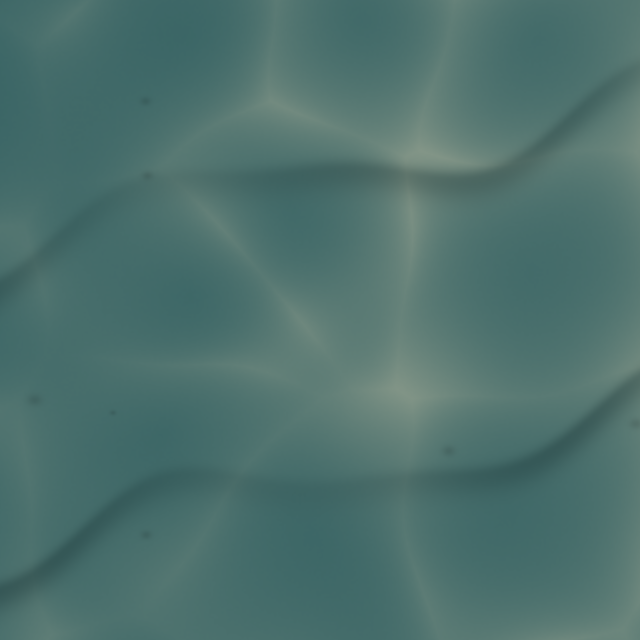
Reproduce this texture procedurally as a Shadertoy shader.

```glsl
// Shallow teal water with faint, patchy caustic cells and slanting ripple shadows.

const vec3 DEEP_TEAL = vec3(0.180, 0.365, 0.375);
const vec3 PALE_SAND = vec3(0.610, 0.650, 0.575);
const vec3 SHADOW_TINT = vec3(0.74, 0.79, 0.80);

const float CELLS = 2.8;          // caustic cells across the canvas
const float JITTER = 0.80;        // irregularity of the cells
const float GLOW_WIDTH = 0.27;    // soft halo of a ridge, in cells
const float LINE_WIDTH = 0.085;   // bright core of a ridge, in cells
const float GLOW_GAIN = 0.30;
const float LINE_GAIN = 0.12;
const float BASE_TONE = 0.07;
const float GLOW_LIMIT = 1.4;     // keeps the junctions from burning out

const float RIPPLE_GAP = 0.48;    // vertical spacing of the shadows
const float RIPPLE_SLOPE = 0.23;
const float RIPPLE_START = 0.13;
const float CREST_WIDTH = 0.016;  // crisp upper side of a shadow
const float TAIL_WIDTH = 0.034;   // soft lower side of a shadow

const int SPECKS = 7;
const float SPECK_SIZE = 0.010;
const float GRAIN_CELLS = 256.0;
const float GRAIN_GAIN = 0.010;

vec2 hash2(vec2 p) {
    vec3 q = fract(p.xyx * vec3(0.1031, 0.1030, 0.0973));
    q += dot(q, q.yzx + 33.33);
    return fract((q.xx + q.yz) * q.zy);
}

// Slow layered sines, roughly -1 to 1.
float drift(vec2 p) {
    return 0.5 * sin(3.1 * p.x + 1.7 * p.y + 4.2)
         + 0.3 * sin(4.3 * p.y - 2.6 * p.x + 1.1)
         + 0.2 * sin(7.0 * p.x + 5.2 * p.y);
}

// Brightness of the ridges along their length, 0 to 1.
float patches(vec2 p) {
    float s = sin(11.0 * p.x + 3.0 * sin(5.0 * p.y + 0.7)) * sin(9.0 * p.y + 2.0 * sin(6.0 * p.x));
    return 0.5 + 0.5 * s;
}

// Cellular ridges: x is the wide glow, y the fine line; both peak at junctions.
vec2 caustics(vec2 p) {
    vec2 cell = floor(p);
    vec2 widths = vec2(GLOW_WIDTH, LINE_WIDTH);
    vec2 total = vec2(0.0);
    float nearest = 8.0;
    for (int j = -2; j <= 2; j++)
    for (int i = -2; i <= 2; i++) {
        vec2 id = cell + vec2(i, j);
        vec2 seed = id + 0.5 + JITTER * (hash2(id + 17.0) - 0.5);
        float d = length(p - seed);
        nearest = min(nearest, d);
        total += exp(-d / widths);
    }
    vec2 ridge = total * exp(nearest / widths) - 1.0;
    return GLOW_LIMIT * (1.0 - exp(-ridge / GLOW_LIMIT));
}

// Wavy shadow bands rising to the right, crisp above and soft below.
float rippleShadow(vec2 p) {
    float wave = 0.050 * sin(8.0 * p.x - 0.9) + 0.018 * sin(15.0 * p.x - 2.4 + 2.0 * p.y);
    float height = p.y - RIPPLE_START - RIPPLE_SLOPE * p.x - wave;
    float offset = (fract(height / RIPPLE_GAP + 0.5) - 0.5) * RIPPLE_GAP;
    float width = offset > 0.0 ? CREST_WIDTH : TAIL_WIDTH;
    float strength = 0.64 + 0.36 * sin(6.0 * p.x + 1.2 + 3.0 * p.y);
    return strength * exp(-offset * offset / (width * width));
}

// Faint smudges lying on the bottom.
float specks(vec2 p) {
    float cover = 0.0;
    for (int i = 0; i < SPECKS; i++) {
        vec2 id = vec2(float(i), 5.0);
        vec2 q = p - hash2(id * 7.3 + 2.0);
        float size = SPECK_SIZE * mix(0.4, 1.2, hash2(id + 9.0).x);
        cover += exp(-dot(q, q * vec2(1.0, 1.6)) / (size * size));
    }
    return min(cover, 1.0);
}

// Smoothly interpolated fine grain, -0.5 to 0.5.
float grain(vec2 p) {
    vec2 id = floor(p);
    vec2 f = smoothstep(0.0, 1.0, fract(p));
    float low = mix(hash2(id).x, hash2(id + vec2(1.0, 0.0)).x, f.x);
    float high = mix(hash2(id + vec2(0.0, 1.0)).x, hash2(id + 1.0).x, f.x);
    return mix(low, high, f.y) - 0.5;
}

void mainImage(out vec4 fragColor, in vec2 fragCoord) {
    vec2 uv = fragCoord / iResolution.y;

    // Bend the cell walls gently
    vec2 bend = 0.024 * sin(uv.yx * vec2(9.0, 8.0) + vec2(0.6, 2.1))
              + 0.008 * sin(uv.yx * 21.0 + uv * 6.0);
    vec2 ridge = caustics((uv + bend) * CELLS);

    // Light gathers in patches and toward the right
    float slow = drift(uv);
    float patchy = patches(uv);
    float focus = 0.62 + 0.55 * patchy + 0.22 * slow + 0.30 * (uv.x - 0.5);
    float light = GLOW_GAIN * ridge.x + LINE_GAIN * patchy * ridge.y;
    float tone = BASE_TONE + focus * light + 0.03 * slow + 0.07 * uv.x;
    tone += GRAIN_GAIN * grain(uv * GRAIN_CELLS);

    vec3 color = mix(DEEP_TEAL, PALE_SAND, clamp(tone, 0.0, 1.0));
    color *= mix(vec3(1.0), SHADOW_TINT, rippleShadow(uv));
    color *= 1.0 - 0.11 * specks(uv);

    fragColor = vec4(color, 1.0);
}
```
